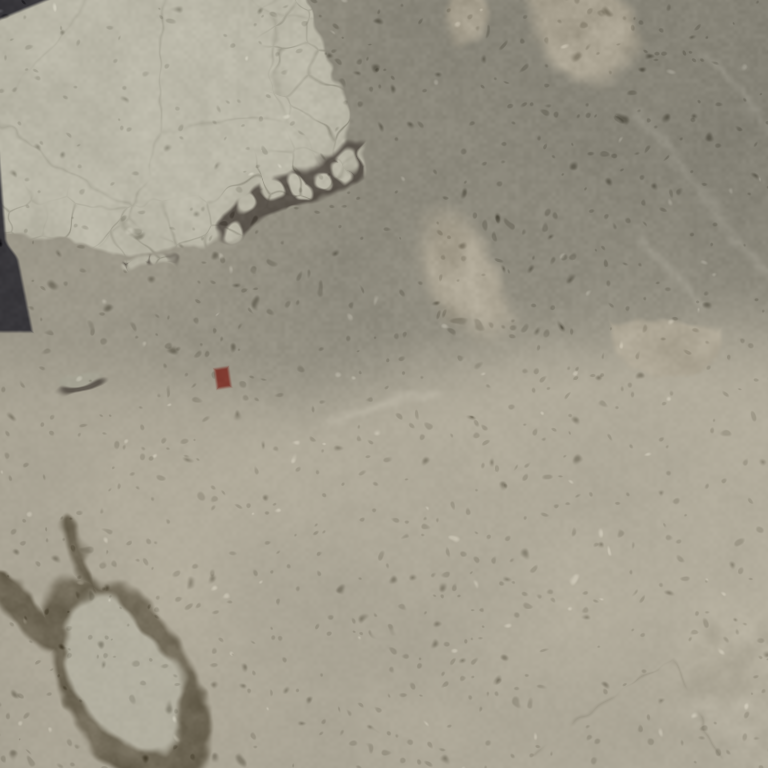
Reproduce this texture procedurally as a three.js fragment shader.

```glsl
// Weathered concrete: damp grey ground fading to pale sand, with a cracked slab,
// a ring-shaped stain, worn patches, chips and specks. Noise-warped distance
// functions give the shapes; fbm, Voronoi cells and hashed dots give the surface.
#define SAND vec3(0.682, 0.660, 0.597)
#define DAMP vec3(0.530, 0.518, 0.470)
#define SLAB vec3(0.725, 0.715, 0.655)
#define WORN vec3(0.675, 0.645, 0.575)
#define STAIN vec3(0.400, 0.370, 0.300)
#define SHADOW vec3(0.220, 0.215, 0.230)
#define RUBBLE vec3(0.320, 0.295, 0.265)
#define RED_CHIP vec3(0.500, 0.230, 0.190)
#define SOFT 0.003
#define GRAIN 0.045
#define MOTTLE 0.075

varying vec2 vUv;

float hash(vec2 p) {
  return fract(sin(dot(p, vec2(127.1, 311.7))) * 43758.5453);
}

float noise(vec2 p) {
  vec2 i = floor(p), f = fract(p);
  f = f * f * (3.0 - 2.0 * f);
  return mix(mix(hash(i), hash(i + vec2(1, 0)), f.x),
             mix(hash(i + vec2(0, 1)), hash(i + vec2(1, 1)), f.x), f.y);
}

float fbm(vec2 p) {
  float sum = 0.0, amp = 0.53;
  for (int i = 0; i < 4; i++) {
    sum += amp * noise(p);
    p = p * 2.03 + 17.3;
    amp *= 0.5;
  }
  return sum;
}

// Nearest and second nearest distance to jittered cell points
vec2 voronoi(vec2 p) {
  vec2 cell = floor(p), near = vec2(8.0);
  for (int y = -1; y <= 1; y++) for (int x = -1; x <= 1; x++) {
    vec2 c = cell + vec2(x, y);
    float d = length(c + vec2(hash(c), hash(c + 41.0)) - p);
    near = d < near.x ? vec2(d, near.x) : vec2(near.x, min(near.y, d));
  }
  return near;
}

float fill(float d, float soft) { return 1.0 - smoothstep(-soft, soft, d); }

float halfPlane(vec2 p, vec2 a, vec2 n) { return dot(p - a, normalize(n)); }

float segment(vec2 p, vec2 a, vec2 b) {
  vec2 ab = b - a;
  return length(p - a - ab * clamp(dot(p - a, ab) / dot(ab, ab), 0.0, 1.0));
}

float ellipse(vec2 p, vec2 c, vec2 r, float tilt) {
  float s = sin(tilt), k = cos(tilt);
  vec2 q = p - c;
  q = vec2(k * q.x + s * q.y, k * q.y - s * q.x);
  return (length(q / r) - 1.0) * min(r.x, r.y);
}

// One jittered dot in some cells of a grid
float specks(vec2 p, float scale, float share, float size) {
  vec2 c = floor(p * scale), f = fract(p * scale);
  vec2 at = 0.3 + 0.4 * vec2(hash(c + 3.0), hash(c + 9.0));
  float r = size * (0.4 + 0.6 * hash(c + 5.0));
  return step(hash(c), share) * fill(length(f - at) - r, 0.12);
}

void main() {
  vec2 p = vUv;
  vec2 bend = vec2(fbm(p * 9.0), fbm(p * 9.0 + 31.0)) - 0.5;
  vec2 w = p + 0.045 * bend + 0.008 * (vec2(noise(p * 60.0), noise(p * 60.0 + 7.0)) - 0.5);
  float cloud = fbm(p * 5.0 + 4.0) - 0.5;

  // Ground: damp grey above, sand below
  float border = 0.49 + 0.08 * smoothstep(0.35, 0.75, p.x);
  float damp = smoothstep(-0.07, 0.08, p.y - border + 0.12 * cloud);
  damp *= mix(0.42, 0.85, smoothstep(0.05, 0.5, p.x)) + 0.15 * smoothstep(0.5, 1.0, p.y) * p.x;
  vec3 col = mix(SAND, DAMP, damp) + MOTTLE * cloud * vec3(1.0, 0.95, 0.85);

  // Worn pale patches and faint scrapes
  float patches = fill(ellipse(w, vec2(0.605, 0.65), vec2(0.045, 0.085), 0.45), 0.014);
  patches = max(patches, fill(ellipse(w, vec2(0.76, 0.965), vec2(0.06, 0.08), 0.5), 0.012));
  patches = max(patches, fill(ellipse(w, vec2(0.605, 0.975), vec2(0.03, 0.035), 0.0), 0.008));
  float moon = max(ellipse(w, vec2(0.87, 0.575), vec2(0.078, 0.065), -0.15), w.y - 0.575);
  patches = max(patches, fill(moon, 0.005));
  col = mix(col, WORN + 0.16 * (fbm(p * 24.0) - 0.5), 0.85 * patches);
  float scrape = min(segment(w, vec2(0.83, 0.84), vec2(1.0, 0.66)),
                     segment(w, vec2(0.92, 0.92), vec2(1.0, 0.83)));
  scrape = min(scrape, segment(w, vec2(0.84, 0.68), vec2(0.92, 0.60)));
  scrape = min(scrape, segment(w, vec2(0.42, 0.465), vec2(0.57, 0.485)));
  col += 0.04 * fill(scrape - 0.006, 0.007);

  // Lower right fracture
  float fracture = min(segment(w, vec2(0.69, 0.02), vec2(0.87, 0.13)),
                       segment(w, vec2(0.87, 0.13), vec2(0.95, -0.02)));
  col -= 0.07 * fill(fracture - 0.001, SOFT) * smoothstep(0.3, 0.6, noise(p * 22.0));
  col += 0.12 * (fbm(p * 28.0) - 0.5) * fill(ellipse(w, vec2(0.97, 0.11), vec2(0.09, 0.1), 0.0), 0.02);

  // Stain: ring with two arms around a pale core
  float core = ellipse(w, vec2(0.16, 0.125), vec2(0.078, 0.128), 0.5);
  float thick = 0.003 + 0.02 * noise(p * 15.0 + 2.0);
  float stain = abs(core) - thick;
  stain = min(stain, segment(w, vec2(0.095, 0.325), vec2(0.115, 0.24)) - thick);
  stain = min(stain, segment(w, vec2(-0.01, 0.235), vec2(0.065, 0.17)) - 0.02);
  col = mix(col, SLAB - 0.025, 0.8 * fill(core, 0.008));
  col = mix(col, STAIN + 0.2 * (fbm(p * 35.0) - 0.5), 0.88 * fill(stain, 0.006));

  // Slab with cracks gathering at its rim
  float slab = halfPlane(w, vec2(0.438, 0.85), vec2(1.0, 0.25));
  slab = max(slab, halfPlane(w, vec2(0.37, 0.735), vec2(0.53, -0.85)));
  slab = max(slab, halfPlane(w, vec2(0.17, 0.66), vec2(0.2, -0.98)));
  slab = max(slab, halfPlane(w, vec2(0.08, 0.685), vec2(-0.2, -0.98)));
  vec2 cells = voronoi(w * 19.0), plates = voronoi(w * 5.0 + 2.0);
  float cracks = fill(cells.y - cells.x - 0.04, 0.05) * smoothstep(-0.085, -0.03, slab);
  cracks = max(cracks, 0.5 * fill(plates.y - plates.x - 0.012, 0.02));
  vec3 stone = SLAB + 0.07 * (fbm(p * 16.0) - 0.5) - 0.15 * cracks * noise(p * 30.0);
  col = mix(col, stone, fill(slab, SOFT));

  // Dark gap with pebbles along the broken edge
  float gap = segment(w, vec2(0.30, 0.70), vec2(0.45, 0.80)) - 0.019;
  gap = min(gap, segment(w, vec2(0.17, 0.653), vec2(0.22, 0.658)) - 0.006);
  vec3 debris = mix(RUBBLE, stone, fill(voronoi(w * 29.0).x - 0.36, 0.08));
  col = mix(col, debris, 0.9 * fill(gap, 0.004));

  // Shadows at the left border and loose chips
  float width = mix(0.042 - 0.2 * (p.y - 0.568), 0.008 - 0.08 * (p.y - 0.68), smoothstep(0.66, 0.69, p.y));
  float shade = max(p.x - width, 0.568 - p.y);
  shade = min(shade, halfPlane(p, vec2(0.0, 0.975), vec2(0.38, -0.92)));
  col = mix(col, SHADOW, fill(shade, SOFT));
  col = mix(col, RUBBLE, 0.85 * fill(ellipse(w, vec2(0.107, 0.503), vec2(0.03, 0.009), 0.3), SOFT));
  col = mix(col, SLAB - 0.08, fill(ellipse(w, vec2(0.104, 0.515), vec2(0.027, 0.011), 0.3), SOFT));
  vec2 chip = abs(p - vec2(0.29, 0.508) + 0.15 * (p.yx - vec2(0.508, 0.29)) * vec2(1, -1));
  col = mix(col, RED_CHIP, fill(max(chip.x - 0.009, chip.y - 0.013), SOFT));

  // Specks and fine grain
  col -= 0.16 * specks(w, 34.0, 0.10, 0.16) + 0.08 * specks(w + 3.0, 75.0, 0.16, 0.3);
  col += 0.09 * specks(w + 7.0, 55.0, 0.04, 0.2);
  col += GRAIN * (0.6 * noise(p * 190.0) + 0.4 * noise(p * 85.0) - 0.5) * (0.6 + 0.6 * damp);
  gl_FragColor = vec4(col, 1.0);
}
```
